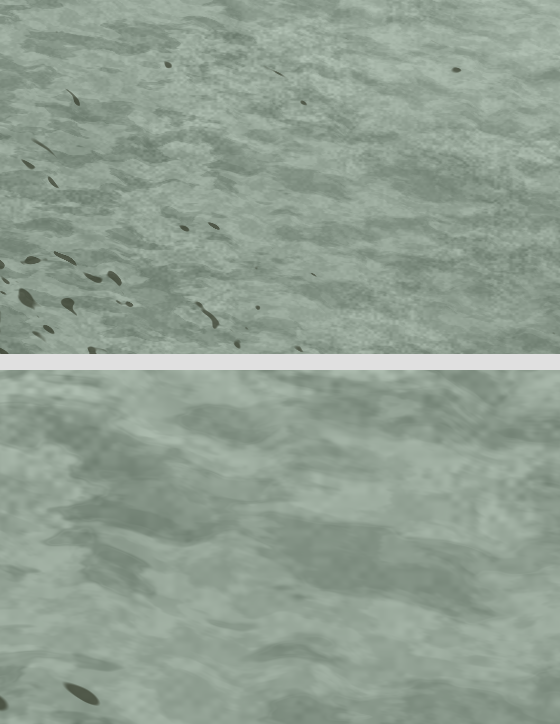
Top: the whole. Bottom: its middle third, enlarged.
Write a Shadertoy shader that draws this texture.

```glsl
// Rippled grey-green water with broken reflections and dark gaps at lower left.

const vec3 WATER_COLOR = vec3(0.553, 0.613, 0.561);
const vec3 GAP_COLOR = vec3(0.29, 0.32, 0.26);

float hash(vec2 p) {
    return fract(sin(dot(p, vec2(127.1, 311.7))) * 43758.5453);
}

float noise(vec2 p) {
    vec2 cell = floor(p);
    vec2 f = fract(p);
    f = f * f * (3.0 - 2.0 * f);
    float low = mix(hash(cell), hash(cell + vec2(1.0, 0.0)), f.x);
    float high = mix(hash(cell + vec2(0.0, 1.0)), hash(cell + 1.0), f.x);
    return mix(low, high, f.y);
}

// Layered noise, normalised to 0..1
float fbm(vec2 p, int octaves) {
    float sum = 0.0, weight = 0.5, total = 0.0;
    for (int i = 0; i < octaves; i++) {
        sum += weight * noise(p);
        total += weight;
        weight *= 0.5;
        p = p * 2.03 + vec2(17.3, 9.1);
    }
    return sum / total;
}

// Coordinates along and across a direction that falls to the right
vec2 tilt(vec2 p, float angle) {
    float c = cos(angle), s = sin(angle);
    return vec2(c * p.x - s * p.y, s * p.x + c * p.y);
}

// Flat reflection patches: x is the patch mask, y its thin rim
vec2 patches(vec2 p, vec2 scale, float level, float softness) {
    float n = fbm(p * scale, 4);
    float mask = smoothstep(level - softness, level + softness, n);
    float rim = 1.0 - smoothstep(0.0, 0.035, abs(n - level + 0.05));
    return vec2(mask, rim);
}

// Long swell with a bright crest and a shaded flank
float swell(vec2 p, float spacing) {
    float bend = fbm(p * vec2(3.0, 6.0), 3);
    float phase = 6.2832 * (p.y / spacing + 2.2 * bend);
    float wave = sin(phase) + 0.35 * sin(2.0 * phase + 0.8);
    return wave * smoothstep(0.3, 0.7, noise(p * vec2(4.0, 9.0) + 31.0));
}

// Slanted dark openings, denser toward the lower left corner
float gaps(vec2 p) {
    vec2 q = tilt(p, 0.6) * vec2(13.0, 31.0) + 53.0;
    float reach = length(p * vec2(0.75, 1.0));
    float level = mix(0.69, 0.90, smoothstep(0.1, 1.0, reach));
    return smoothstep(level - 0.015, level + 0.03, fbm(q, 2));
}

void mainImage(out vec4 fragColor, in vec2 fragCoord) {
    vec2 uv = fragCoord / iResolution.xy;
    vec2 p = fragCoord / iResolution.y;
    float calm = smoothstep(0.3, 0.95, uv.x);

    // Drift the coordinates so the patch edges look liquid
    vec2 drift = vec2(noise(p * 16.0), noise(p * 16.0 + 40.0)) - 0.5;
    vec2 surface = p + 0.022 * drift;

    // Broad light, strongest at the upper right
    float tone = 0.075 * smoothstep(0.9, 0.0, length((uv - 1.0) * vec2(0.9, 1.1)));
    tone += 0.05 * (fbm(tilt(p, 0.4) * vec2(2.5, 5.0), 2) - 0.5) - 0.012;

    // Reflections in two sizes
    vec2 broad = patches(tilt(surface, 0.12), vec2(9.0, 30.0), 0.48, mix(0.035, 0.15, calm));
    vec2 small = patches(tilt(surface, 0.2) + 7.0, vec2(24.0, 62.0), 0.50, 0.10);
    tone += mix(0.085, 0.065, calm) * (broad.x - 0.5);
    tone += 0.045 * (small.x - 0.5);
    tone += 0.022 * broad.y * (1.0 - 0.5 * calm);

    // Swell and fine glitter
    float swellGain = mix(0.016, 0.032, smoothstep(0.2, 0.9, uv.y));
    tone += swellGain * swell(tilt(p, 0.45), 0.13);
    float glitter = smoothstep(0.45, 0.75, noise(p * 7.0 + 12.0));
    tone += mix(0.045, 0.10, glitter) * (noise(p * vec2(115.0, 150.0)) - 0.5);

    vec3 color = WATER_COLOR + tone;
    color = mix(color, GAP_COLOR + 0.3 * tone, 0.92 * gaps(surface));
    fragColor = vec4(color, 1.0);
}
```
